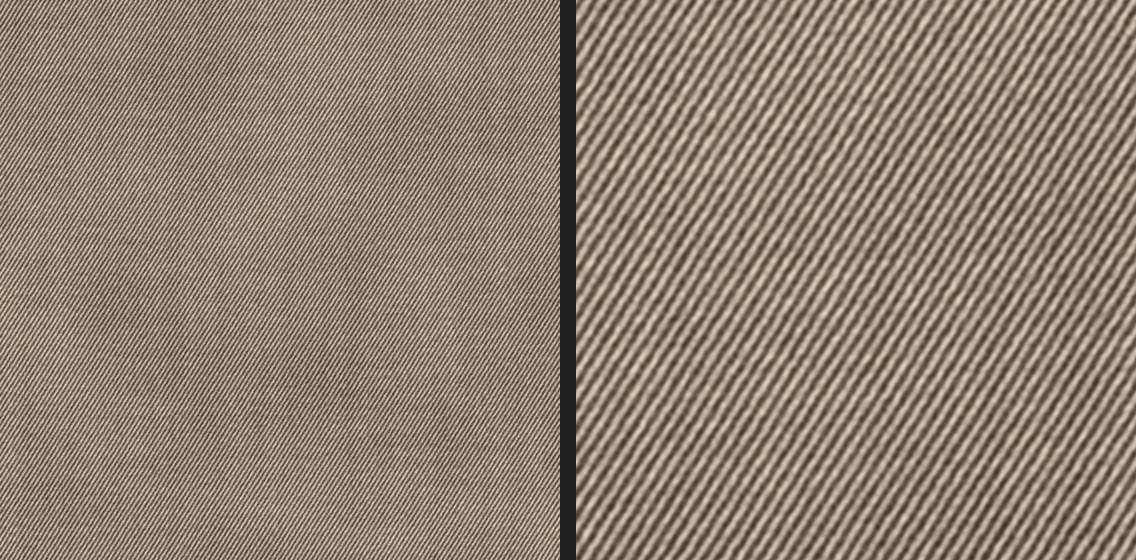
Left, the full canvas; right, a detail of the centre.
Reproduce this texture procedurally as a Shadertoy shader.

```glsl
const vec3 DARK_YARN = vec3(0.32, 0.25, 0.19);
const vec3 LIGHT_YARN = vec3(0.82, 0.76, 0.69);
const vec2 RIBS = vec2(120.0, -76.0);    // diagonal ribs across and down
const float RIB_CONTRAST = 0.45;
const float RIB_SQUARENESS = 0.12;       // flattens the crests and grooves
const float RIB_WOBBLE = 0.10;
const float YARN_ROWS = 125.0;           // thread segments up the cloth
const float YARN_VARIATION = 0.26;
const float GRAIN_SCALE = 270.0;
const float GRAIN_AMOUNT = 0.25;
const float WEAR_AMOUNT = 0.10;
const float STREAK_AMOUNT = 0.06;
const float TAU = 6.28319;

vec2 gradientAt(vec2 cell) {
    vec3 h = fract(cell.xyx * vec3(0.1031, 0.1030, 0.0973));
    h += dot(h, h.yzx + 33.33);
    float angle = TAU * fract((h.x + h.y) * h.z);
    return vec2(cos(angle), sin(angle));
}

float gradientNoise(vec2 p) {
    vec2 i = floor(p), f = p - i;
    vec2 u = f * f * f * (f * (f * 6.0 - 15.0) + 10.0);
    vec2 e = vec2(0.0, 1.0);
    float bottom = mix(dot(gradientAt(i), f),
                       dot(gradientAt(i + e.yx), f - e.yx), u.x);
    float top = mix(dot(gradientAt(i + e.xy), f - e.xy),
                    dot(gradientAt(i + e.yy), f - e.yy), u.x);
    return mix(bottom, top, u.y);
}

// Fades detail whose cycles become smaller than a pixel
float detailFade(float cyclesPerPixel) {
    return 1.0 - smoothstep(0.5, 1.0, cyclesPerPixel);
}

void mainImage(out vec4 fragColor, in vec2 fragCoord) {
    vec2 uv = fragCoord / iResolution.xy;
    float pixel = 1.0 / min(iResolution.x, iResolution.y);

    // Diagonal twill ribs, nearly straight
    float rib = dot(uv, RIBS);
    rib += RIB_WOBBLE * gradientNoise(uv * 130.0 + 17.3);
    rib += RIB_WOBBLE * gradientNoise(uv * 20.0 + 5.1);
    float wave = sin(TAU * rib);
    wave *= 1.0 + RIB_SQUARENESS * (0.5 - wave * wave);
    wave *= detailFade(length(RIBS) * pixel);

    // Thread segments vary in brightness along each rib
    float yarn = gradientNoise(vec2(rib + 0.25, uv.y * YARN_ROWS) + 41.7);
    yarn *= YARN_VARIATION * (0.7 + 0.3 * wave) * detailFade(YARN_ROWS * pixel);

    // Fine fibre grain
    float grain = gradientNoise(uv * GRAIN_SCALE + 71.9);
    grain *= GRAIN_AMOUNT * detailFade(GRAIN_SCALE * pixel);

    // Broad soft wear and faint streaks along the warp and weft
    float wear = gradientNoise(uv * vec2(4.0, 3.5) + 9.4)
               + 0.5 * gradientNoise(uv * 9.0 + 23.6);
    float streaks = gradientNoise(uv * vec2(38.0, 4.0) + 3.7)
                  + gradientNoise(uv * vec2(5.0, 60.0) + 13.2);

    float tone = 0.5 + RIB_CONTRAST * wave + yarn + grain
               + WEAR_AMOUNT * wear + STREAK_AMOUNT * streaks;
    fragColor = vec4(mix(DARK_YARN, LIGHT_YARN, clamp(tone, -0.1, 1.1)), 1.0);
}
```
